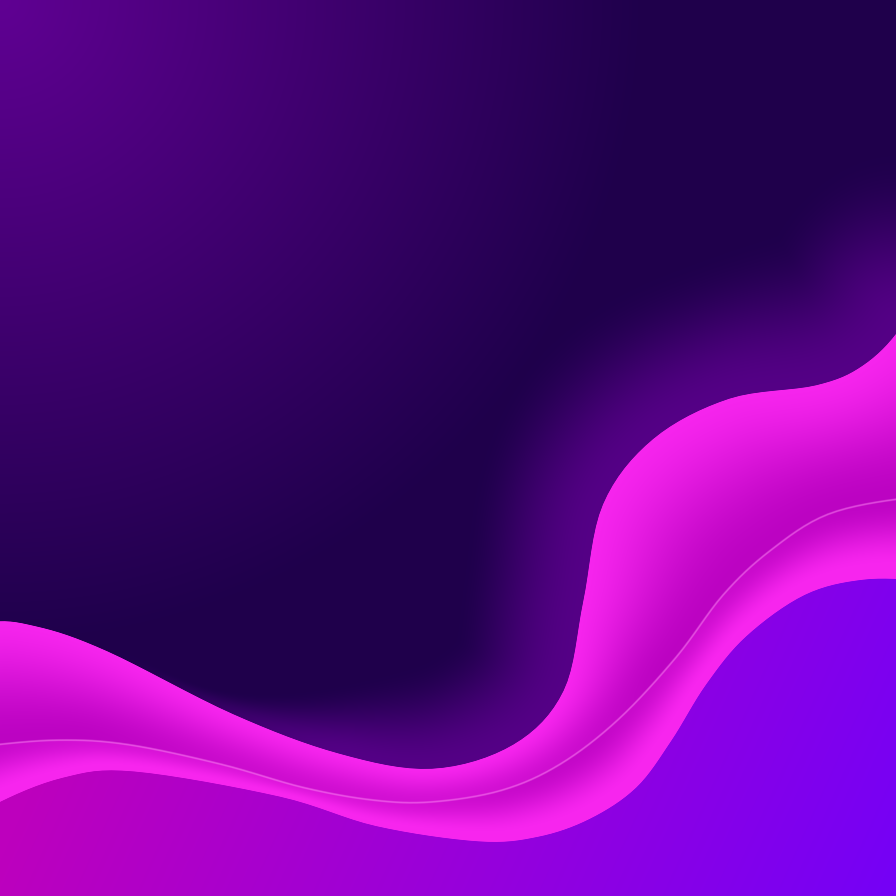
Write a three.js fragment shader that draws this background.

```glsl
#define KNOTS 17
#define STEPS 8
#define HALO_RADIUS 0.715
#define GLOW_STRENGTH 0.95
#define SEAM_WIDTH 0.0008
#define SEAM_STRENGTH 0.5

varying vec2 vUv;

const vec3 NIGHT = vec3(0.120, 0.000, 0.295);
const vec3 HALO = vec3(0.375, 0.000, 0.575);
const vec3 GLOW = vec3(0.340, 0.000, 0.535);
const vec3 NEON = vec3(0.970, 0.145, 0.935);
const vec3 ORCHID = vec3(0.735, 0.010, 0.760);
const vec3 SEAM = vec3(1.000, 0.550, 0.960);
const vec3 MAGENTA = vec3(0.740, 0.000, 0.740);
const vec3 VIOLET = vec3(0.460, 0.000, 0.960);

// Spline knots of the three waves, left to right
const vec2 CREST[KNOTS] = vec2[KNOTS](
  vec2(-0.13, 0.28), vec2(-0.02, 0.305), vec2(0.04, 0.301), vec2(0.12, 0.273),
  vec2(0.26, 0.203), vec2(0.378, 0.159), vec2(0.482, 0.142), vec2(0.573, 0.169),
  vec2(0.629, 0.229), vec2(0.651, 0.329), vec2(0.673, 0.437), vec2(0.729, 0.51),
  vec2(0.814, 0.555), vec2(0.911, 0.57), vec2(0.963, 0.592), vec2(1.005, 0.634),
  vec2(1.04, 0.70));

const vec2 FOLD[KNOTS] = vec2[KNOTS](
  vec2(-0.1, 0.155), vec2(-0.02, 0.167), vec2(0.065, 0.174), vec2(0.143, 0.169),
  vec2(0.247, 0.147), vec2(0.339, 0.121), vec2(0.417, 0.107), vec2(0.482, 0.105),
  vec2(0.56, 0.118), vec2(0.625, 0.147), vec2(0.69, 0.197), vec2(0.755, 0.267),
  vec2(0.807, 0.336), vec2(0.859, 0.385), vec2(0.924, 0.426), vec2(1.01, 0.444),
  vec2(1.08, 0.446));

const vec2 BASE[KNOTS] = vec2[KNOTS](
  vec2(-0.08, 0.055), vec2(-0.01, 0.1), vec2(0.07, 0.132), vec2(0.15, 0.139),
  vec2(0.312, 0.111), vec2(0.42, 0.078), vec2(0.534, 0.061), vec2(0.6, 0.066),
  vec2(0.658, 0.086), vec2(0.71, 0.121), vec2(0.749, 0.173), vec2(0.788, 0.236),
  vec2(0.833, 0.29), vec2(0.898, 0.336), vec2(0.963, 0.353), vec2(1.03, 0.352),
  vec2(1.09, 0.345));

vec2 catmullRom(vec2 a, vec2 b, vec2 c, vec2 d, float t) {
  return b + 0.5 * t * (c - a + t * (2.0 * a - 5.0 * b + 4.0 * c - d
    + t * (3.0 * (b - c) + d - a)));
}

// Signed distance to a wave, positive above it
float waveDistance(vec2 p, vec2 knots[KNOTS]) {
  float nearest = 10.0;
  float side = 1.0;
  vec2 start = knots[1];
  for (int i = 1; i < KNOTS - 2; i++) {
    for (int j = 1; j <= STEPS; j++) {
      vec2 end = catmullRom(knots[i - 1], knots[i], knots[i + 1], knots[i + 2],
        float(j) / float(STEPS));
      vec2 along = end - start;
      vec2 offset = p - start;
      vec2 gap = offset - along * clamp(dot(offset, along) / dot(along, along), 0.0, 1.0);
      nearest = min(nearest, dot(gap, gap));
      if (start.x <= p.x && p.x < end.x) {
        side = along.x * offset.y < along.y * offset.x ? -1.0 : 1.0;
      }
      start = end;
    }
  }
  return side * sqrt(nearest);
}

// Softer shading where the ribbon is thin
float ribbonDepth(float width) {
  return smoothstep(-0.06, 0.11, width);
}

void main() {
  vec2 p = vUv;
  float pixel = max(fwidth(p.x), 0.0001);
  float crest = waveDistance(p, CREST);
  float fold = waveDistance(p, FOLD);
  float base = waveDistance(p, BASE);

  // Corner halo and the glow above the crest
  float halo = clamp(1.0 - length(p - vec2(0.0, 1.0)) / HALO_RADIUS, 0.0, 1.0);
  vec3 color = mix(NIGHT, HALO, halo);
  float reach = 0.01 + 0.15 * smoothstep(0.18, 0.62, p.x) + 0.04 * smoothstep(0.75, 1.0, p.x);
  float glow = 1.0 - smoothstep(0.0, reach, max(crest, 0.0));
  color = mix(color, GLOW, glow * GLOW_STRENGTH * smoothstep(0.12, 0.4, p.x));

  // Upper ribbon darkens toward the fold
  float upperWidth = abs(crest) + abs(fold);
  float upperShade = smoothstep(-0.1, 1.0, abs(crest) / upperWidth) * ribbonDepth(upperWidth);
  vec3 upper = mix(NEON, ORCHID, upperShade);
  color = mix(color, upper, smoothstep(0.5, -0.5, crest / pixel));

  // Lower ribbon brightens toward the base
  float lowerWidth = abs(fold) + abs(base);
  float lowerShade = (1.0 - smoothstep(0.0, 0.85, abs(fold) / lowerWidth)) * ribbonDepth(lowerWidth);
  vec3 lower = mix(NEON, ORCHID, lowerShade);
  color = mix(color, lower, smoothstep(0.5, -0.5, fold / pixel));

  // Thin highlight on the fold
  float seam = 1.0 - smoothstep(0.0, SEAM_WIDTH + pixel, abs(fold));
  color = mix(color, SEAM, seam * SEAM_STRENGTH);

  // Violet ground
  vec3 ground = mix(MAGENTA, VIOLET, clamp(p.x - 0.45 * p.y + 0.02, 0.0, 1.0));
  color = mix(color, ground, smoothstep(0.5, -0.5, base / pixel));

  gl_FragColor = vec4(color, 1.0);
}
```
